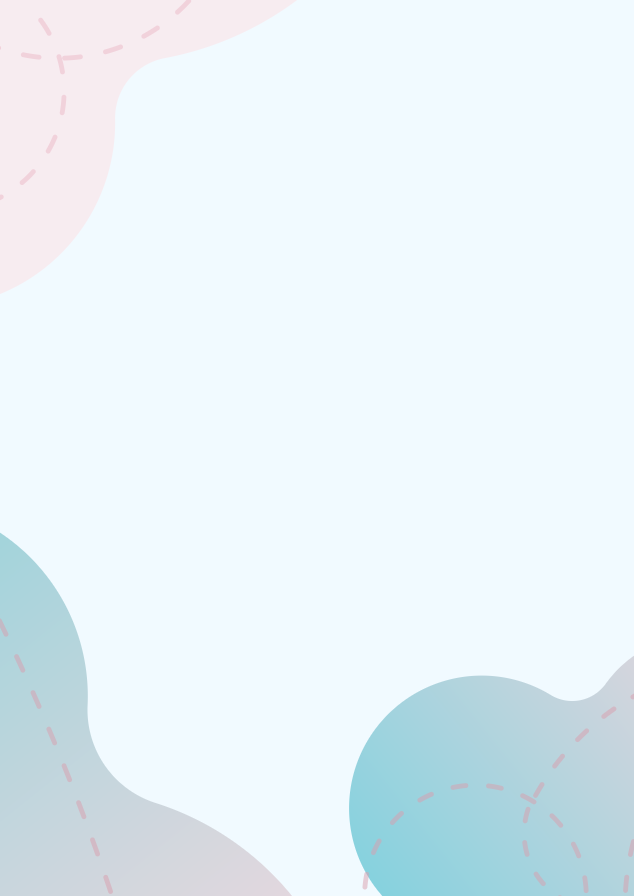
This background is drawn by a WebGL 1 fragment shader. Its source:

```glsl
precision highp float;
// Pale backdrop with three soft corner blobs and dashed, looping trails.
// Each blob is two circles joined by a concave fillet arc; each trail is a
// chain of rounded dashes bent along circular arcs. Unit: canvas height.
uniform vec2 u_resolution;

const float TAU = 6.28318;
const float STROKE = 0.0027; // half width of a dash

const vec3 PAPER = vec3(0.945, 0.980, 1.000);
const vec3 BLUSH = vec3(0.970, 0.925, 0.943);
const vec3 BLUSH_DASH = vec3(0.945, 0.825, 0.860);
const vec3 TEAL = vec3(0.640, 0.830, 0.860);
const vec3 DEEP_TEAL = vec3(0.530, 0.823, 0.872);
const vec3 MAUVE = vec3(0.885, 0.845, 0.870);
const vec3 GREY_MAUVE = vec3(0.830, 0.835, 0.865);
const vec3 ROSE_DASH = vec3(0.850, 0.620, 0.680);

float cross2(vec2 a, vec2 b) {
  return a.x * b.y - a.y * b.x;
}

// Coverage of a signed distance, smoothed over about one pixel
float coverage(float d) {
  return clamp(0.5 - d * u_resolution.y, 0.0, 1.0);
}

// Two circles joined by a fillet on the left-hand side of the path a -> b
float filletedPair(vec2 p, vec2 a, float ra, vec2 b, float rb, float fillet) {
  float span = length(b - a);
  vec2 along = (b - a) / span;
  float reachA = ra + fillet;
  float reachB = rb + fillet;
  float foot = (reachA * reachA - reachB * reachB + span * span) / (2.0 * span);
  float rise = sqrt(max(reachA * reachA - foot * foot, 0.0));
  vec2 hub = a + along * foot + vec2(-along.y, along.x) * rise;

  // Inside the wedge seen from the fillet centre, its arc is the edge
  vec2 q = p - hub;
  if (cross2(a - hub, q) > 0.0 && cross2(q, b - hub) > 0.0) {
    return fillet - length(q);
  }
  return min(length(p - a) - ra, length(p - b) - rb);
}

// Rounded dashes laid counterclockwise along an arc from the start angle
float dashedArc(vec2 p, vec2 centre, float radius, float start,
                float count, float period) {
  vec2 q = p - centre;
  float turn = mod(atan(q.y, q.x) - start + 1.0, TAU) - 1.0;
  float travel = turn * radius;
  float index = clamp(floor(travel / period), 0.0, count - 1.0);
  float offset = abs(travel - (index + 0.5) * period);
  float overshoot = max(offset - (0.25 * period - STROKE), 0.0);
  return length(vec2(overshoot, length(q) - radius)) - STROKE;
}

// Linear blend between two colours placed at two points
vec3 gradient(vec2 p, vec2 from, vec2 to, vec3 first, vec3 last) {
  vec2 axis = to - from;
  return mix(first, last, clamp(dot(p - from, axis) / dot(axis, axis), 0.0, 1.0));
}

void main() {
  vec2 p = gl_FragCoord.xy / u_resolution.y;
  // Keep the right-hand parts anchored to the right edge
  vec2 pr = p + vec2(0.707 - u_resolution.x / u_resolution.y, 0.0);
  vec3 color = PAPER;

  // Top left: flat blush blob
  float blush = filletedPair(p, vec2(0.118, 1.286), 0.357,
                             vec2(-0.078, 0.863), 0.2065, 0.068);
  color = mix(color, BLUSH, coverage(blush));

  // Bottom left: teal fading to mauve
  float leftBlob = filletedPair(p, vec2(-0.121, 0.223), 0.219,
                                vec2(0.076, -0.203), 0.322, 0.109);
  vec3 leftFill = gradient(p, vec2(0.0, 0.40), vec2(0.32, 0.0), TEAL, MAUVE);
  color = mix(color, leftFill, coverage(leftBlob));

  // Bottom right: deeper teal fading to grey mauve
  float rightBlob = filletedPair(pr, vec2(0.537, 0.098), 0.148,
                                 vec2(0.785, 0.158), 0.135, 0.046);
  vec3 rightFill = gradient(pr, vec2(0.414, 0.023), vec2(0.706, 0.258),
                            DEEP_TEAL, GREY_MAUVE);
  color = mix(color, rightFill, coverage(rightBlob));

  // Crossing trails on the blush blob
  float blushTrail = min(
    dashedArc(p, vec2(0.065, 1.133), 0.198, -2.075, 6.0, 0.0463),
    dashedArc(p, vec2(-0.0625, 0.898), 0.134, -1.31, 6.0, 0.0458));
  color = mix(color, BLUSH_DASH, coverage(blushTrail));

  // Nearly straight trail at left, looping trail at right
  float trail = dashedArc(p, vec2(-2.2819, -0.8055), 2.5382, 0.3196, 8.0, 0.0443);
  trail = min(trail, dashedArc(pr, vec2(0.530, 0.0), 0.1237, -0.054, 10.0, 0.0398));
  trail = min(trail, dashedArc(pr, vec2(0.669, 0.070), 0.0846, 2.675, 4.0, 0.0377));
  trail = min(trail, dashedArc(pr, vec2(0.851, -0.030), 0.291, 2.002, 5.0, 0.0391));
  trail = min(trail, dashedArc(pr, vec2(0.984, -0.012), 0.287, 2.8405, 2.0, 0.0405));
  color = mix(color, ROSE_DASH, 0.5 * coverage(trail));

  gl_FragColor = vec4(color, 1.0);
}
```
